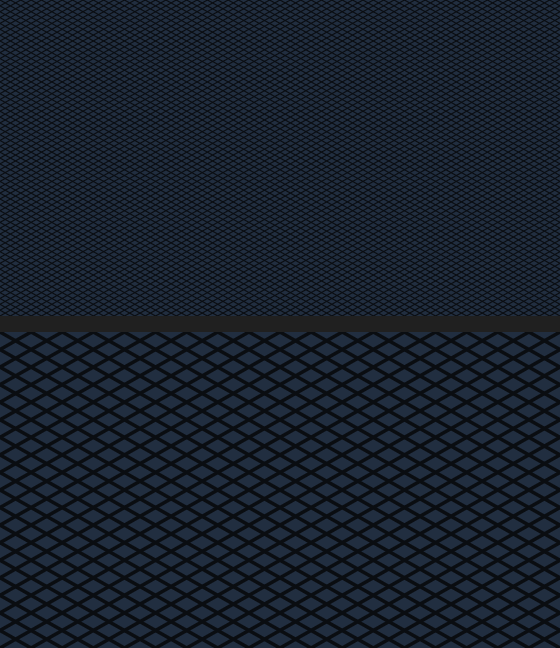
Top: the whole. Bottom: its middle third, enlarged.
This pattern is drawn by a WebGL 1 fragment shader. Its source:

```glsl
precision highp float;
// Fine dark diamond lattice of crossed diagonal lines over slate blue.

uniform vec2 u_resolution;

#define DIAMONDS_ACROSS 54.0
#define DIAMONDS_DOWN 54.0
#define LINE_WIDTH 0.0037            // fraction of canvas height
#define FILL_COLOR vec3(0.130, 0.180, 0.250)
#define LINE_COLOR vec3(0.038, 0.050, 0.068)

// Distance to the nearest integer, in repeats.
float gridDistance(float t) {
  return abs(fract(t + 0.5) - 0.5);
}

// Antialiased coverage of a line, with all lengths in canvas heights.
float lineCoverage(float dist, float pixel) {
  return clamp((0.5 * LINE_WIDTH - dist) / pixel + 0.5, 0.0, 1.0);
}

void main() {
  // Centred coordinates, one unit per canvas height.
  vec2 p = (gl_FragCoord.xy - 0.5 * u_resolution) / u_resolution.y;
  float pixel = 1.0 / u_resolution.y;
  float aspect = u_resolution.x / u_resolution.y;

  // Two diagonal families share one spacing.
  vec2 frequency = vec2(DIAMONDS_ACROSS / aspect, DIAMONDS_DOWN);
  vec2 cell = p * frequency;
  float spacing = 1.0 / length(frequency);

  float rising = lineCoverage(gridDistance(cell.x - cell.y) * spacing, pixel);
  float falling = lineCoverage(gridDistance(cell.x + cell.y) * spacing, pixel);

  // Overlap the strokes without doubling their strength.
  float ink = 1.0 - (1.0 - rising) * (1.0 - falling);
  gl_FragColor = vec4(mix(FILL_COLOR, LINE_COLOR, ink), 1.0);
}
```
